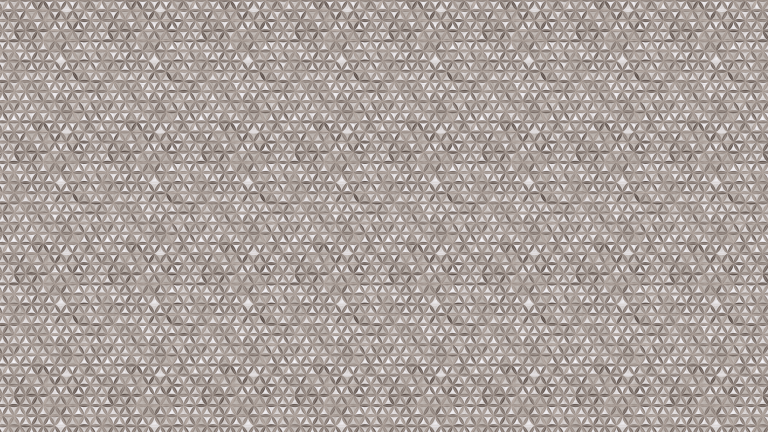
This pattern is drawn by a Shadertoy shader. Its source:

```glsl
// Wooden petal parquet: lens-shaped petals lie on every edge of a triangular lattice
// and leave pale concave triangles between them. Piece tones come from hashes of
// lattice ids wrapped to a block of 8 x 12 nodes, so the block itself repeats.

const float CELL = 0.02708;               // lattice edge, in canvas heights
const float ROW = 0.8660254;              // row height, in lattice edges
const vec2 BLOCK = vec2(8.0, 12.0);       // nodes and rows per repeating block
const vec2 ORIGIN = vec2(0.1273, 0.0144); // lower left of a block, in canvas heights

const vec3 PETAL_DARK = vec3(0.27, 0.22, 0.20);
const vec3 PETAL_LIGHT = vec3(0.70, 0.655, 0.63);
const vec3 CORE_DARK = vec3(0.73, 0.70, 0.68);
const vec3 CORE_LIGHT = vec3(0.92, 0.91, 0.92);
const vec3 SEAM = vec3(0.80, 0.75, 0.71);
const vec3 JOINT = vec3(0.46, 0.39, 0.34);

float hash(vec2 id) {
    vec3 h = fract(id.xyx * 0.1031);
    h += dot(h, h.yzx + 33.33);
    return fract((h.x + h.y) * h.z);
}

float cornerSlope(vec2 node, vec2 offset) {
    float angle = 6.2832 * hash(node);
    return dot(vec2(cos(angle), sin(angle)), offset);
}

float gradientNoise(vec2 p) {
    vec2 i = floor(p), f = p - i;
    vec2 u = f * f * f * (f * (f * 6.0 - 15.0) + 10.0);
    vec2 e = vec2(1.0, 0.0);
    float low = mix(cornerSlope(i, f), cornerSlope(i + e, f - e), u.x);
    float high = mix(cornerSlope(i + e.yx, f - e.yx), cornerSlope(i + 1.0, f - 1.0), u.x);
    return mix(low, high, u.y);
}

// Fibres run along x; the seed moves each piece to its own part of the noise.
float woodGrain(vec2 local, float seed) {
    vec2 shift = 40.0 * vec2(seed, fract(seed * 7.3));
    return gradientNoise(local * vec2(1.5, 6.0) + shift)
         + 0.5 * gradientNoise(local * vec2(3.0, 14.0) + shift.yx);
}

// Skewed lattice coordinates to the plane.
vec2 toPlane(vec2 node) {
    return vec2(node.x + 0.5 * node.y, ROW * node.y);
}

// Wraps a sum of several nodes to the rectangular block.
vec2 wrapId(vec2 id, float count) {
    vec2 period = BLOCK * count;
    float k = floor(id.y / period.y);
    return vec2(mod(id.x + 0.5 * period.y * k, period.x), id.y - period.y * k);
}

// Coverage of a line, kept faint when it is thinner than a sample.
float lineMask(float dist, float halfWidth, float px) {
    return clamp((halfWidth - abs(dist)) / px + 0.5, 0.0, 1.0) * min(1.0, 2.0 * halfWidth / px);
}

// Two petals per block are bleached and join their cores into a bright diamond.
float bleached(vec2 edgeId) {
    float first = length(edgeId - vec2(1.0, 0.0));
    float second = length(edgeId - vec2(13.0, 10.0));
    return 1.0 - step(0.5, min(first, second));
}

vec3 petalColor(vec2 edgeId, float seed, vec2 local) {
    float tone = sqrt(mix(hash(edgeId + 3.7), seed, 0.35));
    tone += 0.25 * woodGrain(local, seed);
    return mix(mix(PETAL_DARK, PETAL_LIGHT, tone), CORE_LIGHT, 0.9 * bleached(edgeId));
}

vec3 parquet(vec2 p, float px) {
    // Triangle holding the point
    vec2 skewed = vec2(p.x - 0.5 * p.y / ROW, p.y / ROW);
    vec2 base = floor(skewed), f = skewed - base;
    float flipped = step(1.0, f.x + f.y);
    vec2 nodeSum = 3.0 * base + 1.0 + flipped;
    vec2 triangleId = wrapId(nodeSum, 3.0);

    // Pale core
    float coreSeed = hash(triangleId + 0.5);
    float turn = 1.0472 * floor(coreSeed * 3.0);
    vec2 c = p - toPlane(nodeSum / 3.0);
    vec2 grainAxis = vec2(cos(turn), sin(turn));
    vec2 fibre = vec2(dot(c, grainAxis), dot(c, vec2(-grainAxis.y, grainAxis.x)));
    float coreTone = hash(triangleId + 9.1) + 0.4 * woodGrain(fibre, coreSeed);
    vec3 color = mix(CORE_DARK, CORE_LIGHT, coreTone);

    // Half petals: inside the unit circle around the corner mirrored across the edge
    for (int k = 0; k < 3; k++) {
        vec2 corner = base + (k == 0 ? vec2(1.0, 0.0) : k == 1 ? vec2(0.0, 1.0) : vec2(flipped));
        vec2 edgeSum = nodeSum - corner;
        vec2 edgeId = wrapId(edgeSum, 2.0);
        vec2 middle = toPlane(0.5 * edgeSum), mirrored = toPlane(edgeSum - corner);
        vec2 outward = normalize(mirrored - middle), q = p - middle;
        vec2 local = vec2(dot(q, vec2(-outward.y, outward.x)), dot(q, outward));
        float arc = length(p - mirrored) - 1.0;
        float seed = hash(triangleId * 1.3 + edgeId * 0.7);
        float inside = 1.0 - smoothstep(-0.6 * px, 0.6 * px, arc);
        color = mix(color, petalColor(edgeId, seed, local), inside);
        color = mix(color, JOINT, 0.25 * lineMask(arc, 0.012, px) * (1.0 - bleached(edgeId)));
        color = mix(color, SEAM, 0.6 * lineMask(local.y, 0.018, px));
    }
    return color;
}

void mainImage(out vec4 fragColor, in vec2 fragCoord) {
    float scale = iResolution.y * CELL;
    vec3 color = vec3(0.0);
    for (int s = 0; s < 4; s++) {
        vec2 offset = 0.5 * vec2(s % 2, s / 2) - 0.25;
        color += 0.25 * parquet((fragCoord + offset) / scale - ORIGIN / CELL, 0.5 / scale);
    }
    fragColor = vec4(clamp(color, 0.0, 1.0), 1.0);
}
```
